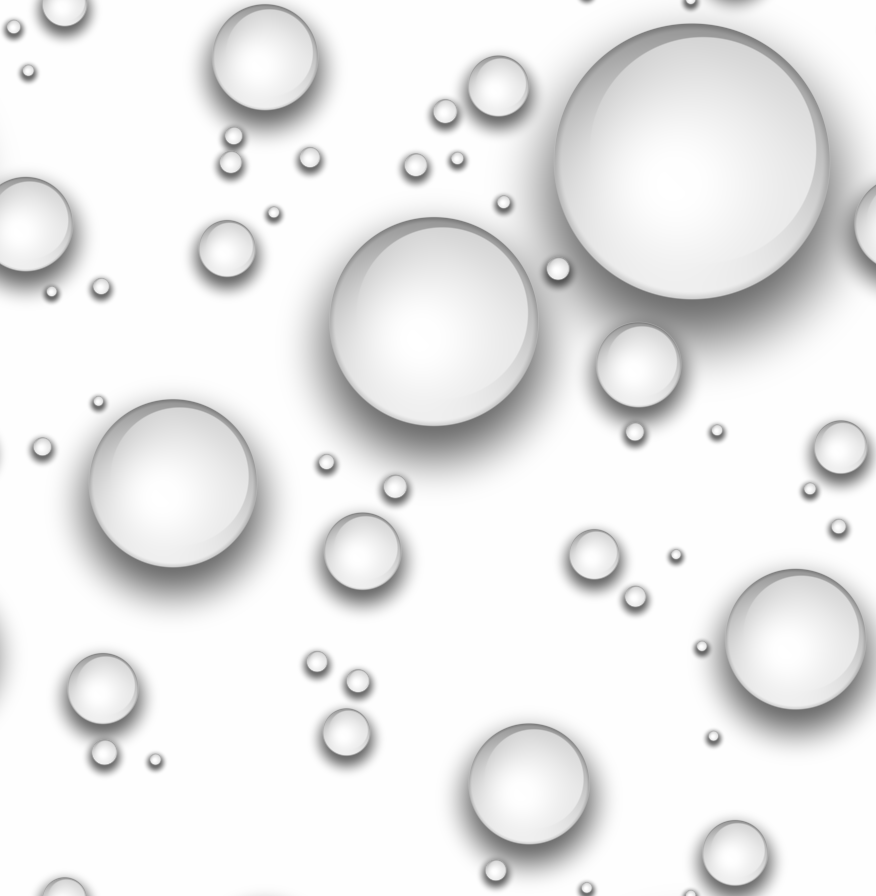
This background is drawn by a Shadertoy shader. Its source:

```glsl
// Glossy clear water drops with soft shadows scattered on a white sheet, tiling on all sides.

const int DROPS = 17;              // main drops, ordered from large to small
const int BEADS_PER_DROP = 2;      // tiny beads close to every main drop
const float LARGEST = 0.154;       // radius as a share of the canvas height
const float SHRINK = 0.32;         // how fast radii fall along the order
const vec2 FIRST_DROP = vec2(0.79, 0.82);
const vec2 LATTICE_STEP = vec2(-5.0, -3.0) / 17.0;  // closes after 17 steps
const float JITTER = 0.05;
const vec2 BEAD_RADIUS = vec2(0.0055, 0.0145);
const float BEAD_GAP = 0.006;
const float PAPER = 0.995;
const float SHADOW_DEPTH = 0.57;
const float SHADOW_FALL = 0.23;    // downward shift in radii
const float SHADOW_SPREAD = 0.53;  // blur width in radii
const vec2 LENS_CENTRE = vec2(0.08, 0.08);
const float LENS_RADIUS = 0.82;
const float TAU = 6.28319;

vec2 hash2(float n) {
    return fract(sin((n + 1.0) * vec2(127.1, 311.7)) * 43758.5);
}

// Shortest offset on the wrapped canvas, in units of its height
vec2 wrapOffset(vec2 d) {
    return (d - round(d)) * vec2(iResolution.x / iResolution.y, 1.0);
}

float dropRadius(int i) {
    return LARGEST / (1.0 + SHRINK * float(i));
}

// Lattice points keep drops apart; smaller drops wander further
vec2 dropCentre(int i) {
    float freedom = 1.0 - dropRadius(i) / LARGEST;
    vec2 wander = (hash2(float(i)) * 2.0 - 1.0) * JITTER * freedom * freedom;
    return FIRST_DROP + float(i) * LATTICE_STEP + wander;
}

// Distance from a point to the nearest main drop
float clearance(vec2 p) {
    float nearest = 1.0;
    for (int i = 0; i < DROPS; i++)
        nearest = min(nearest, length(wrapOffset(p - dropCentre(i))) - dropRadius(i));
    return nearest;
}

// Brightness inside a drop, n runs over the unit disc
float dropShade(vec2 n, float pixel) {
    float glow = length(n - vec2(-0.12, -0.15));
    float height = clamp(0.5 + 0.5 * n.y, 0.0, 1.0);
    float shade = 1.0 - smoothstep(0.1, 1.2, glow) * mix(0.08, 0.42, height);
    // Inner reflection, crisp at the upper right and fading to the lower left
    float lens = smoothstep(pixel, -pixel, length(n - LENS_CENTRE) - LENS_RADIUS);
    float facing = smoothstep(-0.7, 0.6, dot(n, vec2(0.707)));
    shade = mix(shade, 0.99, 0.58 * lens * facing);
    // Thin dark rim
    return shade - 0.11 * smoothstep(0.94, 1.0, length(n));
}

// Adds one drop: light holds the shadowed sheet, body holds (shade, cover)
void addDrop(vec2 d, float r, inout float light, inout vec2 body) {
    float pixel = 1.0 / iResolution.y;
    float fall = SHADOW_FALL * r + 0.002;
    float reach = r * (1.0 + SHADOW_SPREAD) + 0.006;
    float shadow = smoothstep(reach, 0.7 * r, length(d + vec2(0.0, fall)));
    light *= 1.0 - SHADOW_DEPTH * pow(shadow, 1.5);
    float cover = smoothstep(pixel, -pixel, length(d) - r);
    if (cover > 0.0) {
        body.x = mix(body.x, dropShade(d / r, pixel / r), cover);
        body.y = max(body.y, cover);
    }
}

void mainImage(out vec4 fragColor, in vec2 fragCoord) {
    vec2 uv = fragCoord / iResolution.xy;
    vec2 toUv = vec2(iResolution.y / iResolution.x, 1.0);
    float light = PAPER;
    vec2 body = vec2(0.8, 0.0);

    for (int i = 0; i < DROPS; i++) {
        vec2 centre = dropCentre(i);
        float r = dropRadius(i);

        // Beads circle their host where there is room
        float heading = TAU * hash2(float(i) + 40.0).x;
        for (int k = 0; k < BEADS_PER_DROP; k++) {
            vec2 h = hash2(float(i * BEADS_PER_DROP + k) + 70.0);
            float angle = heading + float(k) * (0.5 + 0.5 * h.y);
            float orbit = r + 0.026 + 0.03 * float(k) + 0.012 * h.y;
            vec2 bead = centre + orbit * vec2(cos(angle), sin(angle)) * toUv;
            float beadR = mix(BEAD_RADIUS.x, BEAD_RADIUS.y, h.x * h.x);
            vec2 d = wrapOffset(uv - bead);
            if (length(d) < 2.0 * beadR + 0.012 && clearance(bead) > beadR + BEAD_GAP)
                addDrop(d, beadR, light, body);
        }
        addDrop(wrapOffset(uv - centre), r, light, body);
    }

    fragColor = vec4(vec3(mix(light, body.x, body.y)), 1.0);
}
```
